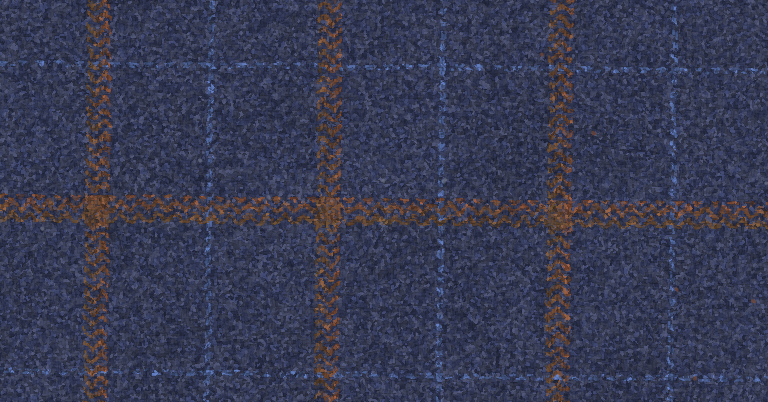
This texture is drawn by a WebGL 2 fragment shader. Its source:

```glsl
#version 300 es
precision highp float;

uniform vec2 u_resolution;
out vec4 fragColor;

const float TAU = 6.2832;
const vec3 NAVY = vec3(0.195, 0.222, 0.345);
const vec3 SLATE = vec3(0.225, 0.242, 0.335);
const vec3 SKY = vec3(0.285, 0.365, 0.56);
const vec3 RUST = vec3(0.46, 0.275, 0.195);
const vec3 OLIVE = vec3(0.37, 0.28, 0.19);

float hash(vec2 p) {
    vec3 q = fract(p.xyx * vec3(0.1031, 0.1030, 0.0973));
    q += dot(q, q.yzx + 33.33);
    return fract((q.x + q.y) * q.z);
}

// Cellular noise: x = distance to the nearest tuft, y = its random tone
vec2 cells(vec2 p) {
    vec2 base = floor(p);
    vec2 nearest = vec2(9.0, 0.0);
    for (int y = -1; y <= 1; y++) {
        for (int x = -1; x <= 1; x++) {
            vec2 id = base + vec2(x, y);
            vec2 tuft = id + vec2(hash(id), hash(id + 57.0));
            float d = distance(p, tuft);
            if (d < nearest.x) nearest = vec2(d, hash(id + 113.0));
        }
    }
    return nearest;
}

// Layered sines in the range of about -1 to 1
float waves(vec2 p) {
    float sum = 0.0;
    float weight = 0.5;
    for (int i = 0; i < 4; i++) {
        sum += weight * sin(p.x + 1.7 * sin(p.y)) * cos(p.y * 0.8 + float(i));
        p = mat2(1.3, 1.1, -1.1, 1.3) * p + 2.3;
        weight *= 0.6;
    }
    return sum;
}

// Signed offset of a thread from the middle of its repeating stripe
float stripeOffset(float thread, float middle, float period) {
    return mod(thread - middle + 0.5 * period, period) - 0.5 * period;
}

vec3 threadColor(float thread, float period, float rustMid, float rustHalf, float skyMid, float redness) {
    float rust = stripeOffset(thread, rustMid, period);
    float sky = stripeOffset(thread, skyMid, period);
    vec3 brown = mix(OLIVE, RUST, clamp(0.5 + redness + 0.09 * rust, 0.0, 1.0));
    vec3 color = abs(rust) < rustHalf ? brown : NAVY;
    return abs(sky) < 1.0 ? SKY : color;
}

// Mirrored diagonal step that turns the twill into small chevrons
float chevron(float x) {
    return abs(mod(x, 6.0) - 3.0);
}

// Rounded cross section of a thread
float roundness(float x) {
    return sin(0.5 * TAU * fract(x));
}

void main() {
    vec2 p = gl_FragCoord.xy / u_resolution.y;

    // Slightly skewed cloth, measured in threads, with uneven yarn
    vec2 t = vec2(p.x - 0.012 * p.y, p.y + 0.011 * p.x) * 132.0 - vec2(0.0, 0.3);
    t += 0.5 * vec2(waves(t * 0.1), waves(t.yx * 0.09 + 8.0));
    t += 0.5 * vec2(waves(t * 0.7 + 3.0), waves(t.yx * 0.7));
    vec2 thread = floor(t) + 0.5;

    // Two-over-two weave with loose stitches: the higher yarn is seen
    vec2 profile = vec2(roundness(t.x), roundness(t.y));
    float loose = 0.9 * (cells(t * 0.4 + 9.0).y - 0.5);
    float warpRise = cos(TAU * (t.y + chevron(thread.x) + loose) / 4.0);
    float weftRise = -cos(TAU * (thread.y + chevron(t.x) + loose) / 4.0);
    float height = warpRise - weftRise + 0.7 * (profile.x - profile.y);
    float soft = 0.4 + fwidth(p.y) * 132.0;
    float warpOnTop = smoothstep(-soft, soft, height);

    // Yarn colours: rust bands and sky lines on navy
    float redness = 0.4 * waves(t * 0.35);
    vec3 warp = threadColor(thread.x, 76.0, 31.0, 4.0, 68.0, redness);
    vec3 weft = threadColor(thread.y, 101.0, 63.5, 4.6, 10.0, redness);
    vec3 color = mix(weft, warp, warpOnTop);

    // Woolly fibres, blue and grey, that stray across the stitches
    vec2 fibre = cells(t * 1.1);
    vec2 fuzz = cells(t * 0.75 + 40.0);
    vec3 wool = mix(NAVY, SLATE, smoothstep(0.35, 0.65, fuzz.y));
    float plain = 1.0 - smoothstep(0.02, 0.1, distance(color, NAVY));
    float stray = 0.6 * smoothstep(0.45, 0.95, fract(fibre.y * 7.0 + fuzz.y));
    color = mix(color, wool, max(plain, stray));

    // Thread rounding, dark gaps, fibre tone and broad unevenness
    float body = mix(profile.y, profile.x, warpOnTop);
    float shade = 0.62 + 0.16 * body + 0.46 * fibre.y + 0.16 * (fuzz.y - 0.5);
    shade += 0.14 * (0.45 - fibre.x) + 0.04 * waves(p * 7.0);
    shade += 0.14 * smoothstep(0.8, 0.95, fibre.y) + 0.05 * (hash(thread) - 0.5);
    color *= shade;

    // Rare pale or orange slubs
    vec2 slub = cells(t / 19.0);
    float spot = smoothstep(0.05, 0.02, slub.x) * step(0.92, slub.y);
    vec3 slubColor = mix(vec3(0.42, 0.45, 0.53), RUST, step(0.97, slub.y));
    color = mix(color, slubColor, 0.7 * spot);

    fragColor = vec4(clamp(color, 0.0, 1.0), 1.0);
}
```
